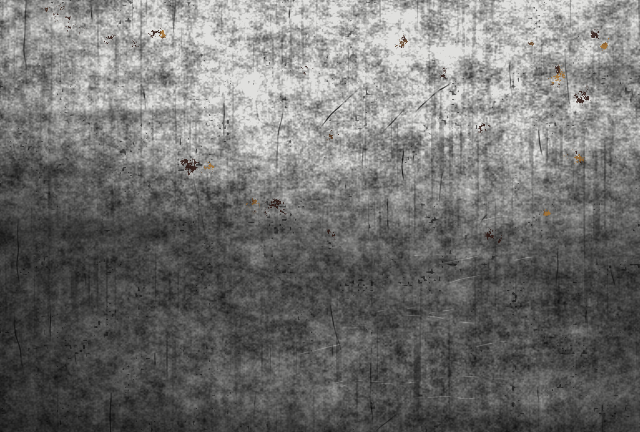
Give the GLSL for this texture, as a Shadertoy shader.

```glsl
// Worn grey metal plate: bright top, dark base, mottling, scratches and rust flecks.

const float DARK_TONE = 0.305;
const float LIGHT_TONE = 0.765;
const float PATCH_AMOUNT = 0.50;
const float MOTTLE_AMOUNT = 1.25;
const float GRAIN_AMOUNT = 0.36;
const float STREAK_AMOUNT = 0.50;
const float WEAVE_AMOUNT = 0.40;
const int DARK_SCRATCHES = 40;
const int PALE_SCRATCHES = 18;
const int RUST_SPOTS = 24;
const vec3 METAL_TINT = vec3(1.0, 1.0, 0.99);
const vec3 RUST_DARK = vec3(0.16, 0.07, 0.05);
const vec3 RUST_ORANGE = vec3(0.66, 0.45, 0.18);

float hash(vec2 p) {
    return fract(sin(dot(p, vec2(127.1, 311.7))) * 43758.5453);
}

vec2 hash2(float n) {
    return vec2(hash(vec2(n, 1.7)), hash(vec2(n, 8.3)));
}

float noise(vec2 p) {
    vec2 i = floor(p), f = fract(p);
    f = f * f * (3.0 - 2.0 * f);
    return mix(mix(hash(i), hash(i + vec2(1, 0)), f.x),
               mix(hash(i + vec2(0, 1)), hash(i + vec2(1, 1)), f.x), f.y);
}

float fbm(vec2 p, float gain) {
    float sum = 0.0, weight = 1.0, total = 0.0;
    for (int i = 0; i < 4; i++) {
        sum += weight * noise(p);
        total += weight;
        weight *= gain;
        p = mat2(1.6, 1.2, -1.2, 1.6) * p + 17.3;
    }
    return sum / total;
}

// Soft elongated smudge, 1 at its centre
float smudge(vec2 p, vec2 centre, vec2 size) {
    vec2 d = (p - centre) / size;
    return exp(-dot(d, d));
}

// Tapered line from its middle, given direction and half length
float scratch(vec2 p, vec2 middle, float angle, float halfLen, float width, float px) {
    vec2 dir = vec2(cos(angle), sin(angle));
    vec2 d = p - middle;
    float along = dot(d, dir) / halfLen;
    float across = abs(dot(d, vec2(-dir.y, dir.x)) + 0.05 * halfLen * along * along);
    float taper = 1.0 - smoothstep(0.4, 1.0, abs(along));
    return taper * (1.0 - smoothstep(width - 0.5 * px, width + 0.7 * px, across));
}

// Large light and shade across the plate
float plateTone(vec2 p, float aspect) {
    float wobble = 0.12 * (fbm(p * vec2(2.0, 5.0), 0.55) - 0.5);
    float tone = mix(DARK_TONE, LIGHT_TONE, smoothstep(0.36, 0.82, p.y + wobble));
    float x = p.x / aspect;
    tone *= 1.0 - 0.30 * (1.0 - smoothstep(0.0, 0.38, x));
    tone *= 1.0 - 0.16 * smoothstep(0.82, 1.0, x);
    tone *= 1.0 - 0.20 * (1.0 - smoothstep(0.0, 0.10, p.y));
    float bend = 0.03 * (noise(p * 5.0) - 0.5);
    vec2 q = p + vec2(0.0, bend - 0.05 * (p.x - 0.3));
    tone *= 1.0 - 0.28 * smudge(q, vec2(0.33, 0.745), vec2(0.26, 0.013));
    tone *= 1.0 - 0.20 * smudge(q, vec2(0.15, 0.61), vec2(0.30, 0.010));
    tone *= 1.0 - 0.28 * smudge(p, vec2(0.25, 0.47), vec2(0.38, 0.035));
    tone *= 1.0 - 0.26 * smudge(p + bend, vec2(1.42, 0.82), vec2(0.15, 0.035));
    return tone + 0.07 * smudge(p, vec2(0.95, 0.16), vec2(0.40, 0.14));
}

void mainImage(out vec4 fragColor, in vec2 fragCoord) {
    float px = 1.0 / iResolution.y;
    float aspect = iResolution.x * px;
    vec2 p = fragCoord * px;
    float tone = plateTone(p, aspect);

    // Patches, mottling, grain and brushed streaks both ways
    float relief = PATCH_AMOUNT * (fbm(p * vec2(8.0, 13.0), 0.7) - 0.5);
    relief += MOTTLE_AMOUNT * (fbm(p * vec2(27.0, 33.0), 0.95) - 0.5);
    relief += GRAIN_AMOUNT * (noise(p * 260.0 + 5.0) - 0.5);
    relief += STREAK_AMOUNT * (fbm(p * vec2(3.0, 24.0), 0.75) - 0.5);
    relief += WEAVE_AMOUNT * (fbm(p * vec2(55.0, 5.0) + 9.0, 0.8) - 0.5);
    tone *= max(0.1, 1.0 + relief);
    float thread = noise(vec2(p.x * 150.0, p.y * 6.0));
    tone *= 1.0 - 0.34 * smoothstep(0.72, 0.95, thread) * noise(p * vec2(6.0, 11.0));

    // Tiny dark pits, gathered in loose groups
    float pits = noise(p * 165.0 + 3.0) * (0.55 + 0.45 * noise(p * 21.0 + 30.0));
    tone *= 1.0 - 0.55 * smoothstep(0.72, 0.88, pits);

    // Dark scratches, mostly upright and broken up
    vec2 warped = p + 0.006 * (vec2(noise(p * 26.0), noise(p * 26.0 + 40.0)) - 0.5);
    float wear = smoothstep(0.25, 0.6, noise(p * 60.0 + 2.0));
    for (int i = 0; i < DARK_SCRATCHES; i++) {
        float n = float(i);
        vec2 r = hash2(n + 20.0), s = hash2(n + 90.0);
        float angle = 1.65 + 0.4 * (r.x - 0.5) + (s.x > 0.82 ? -0.75 : 0.0);
        float halfLen = mix(0.015, 0.12, s.y * s.y);
        float line = scratch(warped, hash2(n) * vec2(aspect, 1.0), angle, halfLen, 0.0011, px);
        tone *= 1.0 - line * mix(0.35, 1.0, wear) * mix(0.3, 0.8, r.y);
    }

    // Pale scratches, nearly level, in the lower right
    for (int i = 0; i < PALE_SCRATCHES; i++) {
        vec2 r = hash2(float(i) + 300.0), s = hash2(float(i) + 400.0);
        vec2 middle = vec2(mix(0.5, 0.85, r.x) * aspect, mix(0.08, 0.52, r.y));
        float line = scratch(warped, middle, mix(-0.1, 0.25, s.x), mix(0.03, 0.11, s.y), 0.0008, px);
        tone += 0.17 * line * wear;
    }

    // Ragged rust crumbs in small clusters, densest near the top
    vec3 color = clamp(tone, 0.03, 0.88) * METAL_TINT;
    float ragged = fbm(p * 75.0 + 7.0, 0.8);
    for (int i = 0; i < RUST_SPOTS; i++) {
        vec2 r = hash2(float(i) + 500.0), s = hash2(float(i) + 600.0);
        vec2 centre = vec2(r.x * aspect, 1.0 - 0.6 * r.y);
        float fleck = smudge(p, centre, mix(vec2(0.009), vec2(0.024, 0.021), s.x));
        float cover = smoothstep(0.68, 0.78, fleck * 0.21 + ragged);
        float orange = smoothstep(0.4, 0.8, s.y) * smoothstep(0.15, 0.6, noise(p * 90.0));
        vec3 rust = mix(RUST_DARK, RUST_ORANGE, orange);
        color = mix(color, rust, 0.85 * cover * smoothstep(0.05, 0.35, fleck));
    }
    fragColor = vec4(color, 1.0);
}
```
